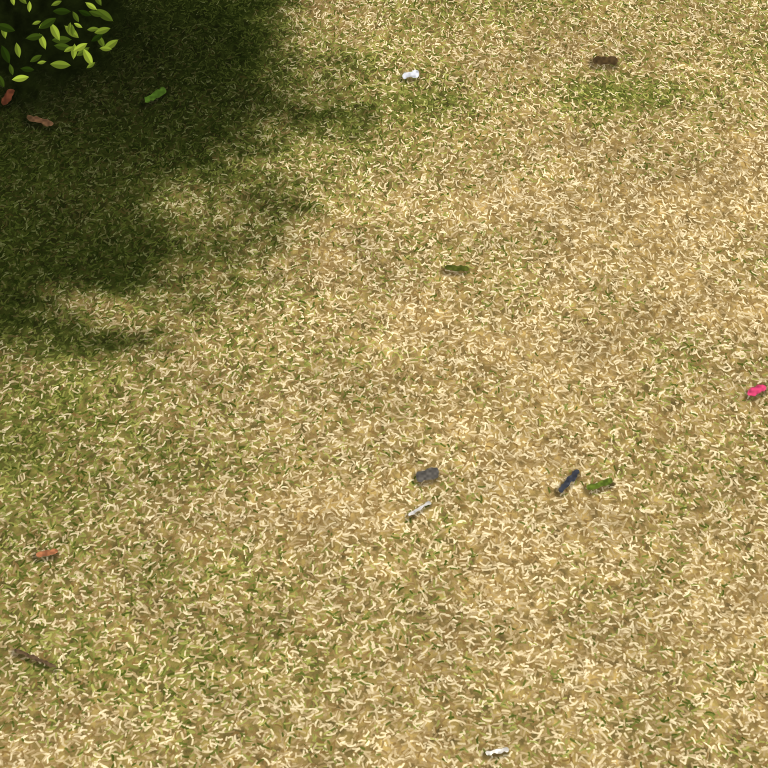
Write a three.js fragment shader that draws this texture.

```glsl
varying vec2 vUv;

float hash(vec2 p) {
  vec3 q = fract(vec3(p.xyx) * 0.1031);
  q += dot(q, q.yzx + 33.33);
  return fract((q.x + q.y) * q.z);
}

float noise(vec2 p) {
  vec2 i = floor(p), f = fract(p);
  f = f * f * (3.0 - 2.0 * f);
  return mix(mix(hash(i), hash(i + vec2(1, 0)), f.x),
             mix(hash(i + vec2(0, 1)), hash(i + 1.0), f.x), f.y);
}

float fbm(vec2 p) {
  float sum = 0.0, amp = 0.5;
  for (int i = 0; i < 4; i++) {
    sum += amp * noise(p);
    p = p * 2.03 + 17.3;
    amp *= 0.5;
  }
  return sum / 0.9375;
}

float segment(vec2 p, vec2 halfSpan) {
  float t = clamp(dot(p, halfSpan) / dot(halfSpan, halfSpan), -1.0, 1.0);
  return length(p - halfSpan * t);
}

float blob(vec2 p, vec2 centre, vec2 size) {
  vec2 d = (p - centre) / size;
  return exp(-dot(d, d));
}

// Share of green blades at each place
float greenness(vec2 p, float shade) {
  float g = 0.06 + 0.55 * blob(p, vec2(0.0, 0.42), vec2(0.25, 0.24));
  g += 0.55 * blob(p, vec2(0.83, 0.877), vec2(0.12, 0.028));
  g += 0.55 * blob(p, vec2(0.56, 0.868), vec2(0.07, 0.022));
  g += 0.2 * blob(p, vec2(0.25, 0.14), vec2(0.2, 0.12));
  g += 0.22 * blob(p, vec2(0.45, 0.8), vec2(0.15, 0.15));
  g += 0.18 * smoothstep(0.7, 1.0, p.y);
  g += 0.6 * (fbm(p * vec2(9.0, 15.0)) - 0.47);
  return g + 0.55 * shade;
}

// Layers of short blades, shrinking with distance
vec3 grass(vec2 p, float green) {
  float depth = 1.0 - 0.42 * p.y;
  vec2 ground = vec2((p.x - 0.5) / depth, -log(depth) / 0.42);
  float mottle = fbm(ground * 85.0 + 40.0);
  vec3 col = mix(vec3(0.6, 0.5, 0.3), vec3(0.33, 0.35, 0.14), clamp(green, 0.0, 1.0));
  col *= 0.55 + 0.9 * mottle;
  for (int layer = 0; layer < 5; layer++) {
    float l = float(layer);
    vec2 q = ground * (72.0 + 6.0 * l) + 100.0 + l * vec2(37.4, 71.7);
    for (int j = -1; j <= 1; j++)
      for (int i = -1; i <= 1; i++) {
        vec2 cell = floor(q) + vec2(i, j);
        float a = hash(cell + 3.1), b = hash(cell + 51.7), c = hash(cell + 97.3);
        vec2 offset = q - cell - vec2(a, b);
        float angle = 6.283 * c;
        float tone = hash(cell + 211.3);
        vec2 span = vec2(cos(angle), 0.75 * sin(angle)) * (0.15 + 0.4 * fract(b * 9.0));
        offset += vec2(-span.y, span.x) * (tone - 0.5) * 2.0 * dot(offset, offset);
        float cover = 1.0 - smoothstep(0.02, 0.21, segment(offset, span));
        vec3 straw = mix(vec3(0.5, 0.39, 0.21), vec3(1.0, 0.93, 0.76), tone);
        vec3 leaf = mix(vec3(0.24, 0.29, 0.08), vec3(0.71, 0.7, 0.37), tone);
        col = mix(col, mix(straw, leaf, step(hash(cell + 143.9), green)), cover * 0.85);
      }
  }
  return col;
}

void litter(inout vec3 col, vec2 p, vec2 centre, vec2 span, float radius, vec3 tint) {
  vec2 d = p - centre;
  float rough = 0.003 * (noise(p * 230.0) - 0.5);
  float shadow = 1.0 - smoothstep(0.0, 0.006, segment(d + vec2(0.002, 0.004), span) - radius);
  col *= 1.0 - 0.35 * shadow;
  float cover = 1.0 - smoothstep(-0.001, 0.001, segment(d, span) - radius + rough);
  col = mix(col, tint * (0.8 + 0.4 * noise(p * 300.0)), cover);
}

// Overhanging shrub in the corner
void shrub(inout vec3 col, vec2 p) {
  float edge = length((p - vec2(0.0, 1.01)) / vec2(0.17, 0.15)) + 0.5 * (fbm(p * 35.0) - 0.5);
  vec3 gloom = vec3(0.03, 0.04, 0.01) + vec3(0.08, 0.1, 0.03) * fbm(p * 90.0);
  col = mix(col, gloom, 0.92 * (1.0 - smoothstep(0.75, 1.1, edge)));
  for (int i = 0; i < 46; i++) {
    float n = float(i);
    vec2 seed = vec2(hash(vec2(n, 4.0)), hash(vec2(n, 19.0)));
    vec2 d = p - vec2(0.15 * seed.x, 1.005 - 0.12 * seed.y * (1.0 - 0.25 * seed.x));
    float angle = -0.5 + 2.4 * (hash(vec2(n, 31.0)) - 0.5);
    d = mat2(cos(angle), -sin(angle), sin(angle), cos(angle)) * d;
    float size = 0.006 + 0.008 * hash(vec2(n, 47.0));
    float body = abs(d.y) - 0.4 * size * (1.0 - d.x * d.x / (size * size));
    vec3 leaf = mix(vec3(0.12, 0.19, 0.03), vec3(0.64, 0.72, 0.24), hash(vec2(n, 63.0)));
    leaf *= 0.85 + 0.25 * smoothstep(-0.001, 0.001, d.y);
    col = mix(col, leaf, 1.0 - smoothstep(-0.001, 0.001, body));
  }
}

void main() {
  vec2 p = vUv;
  // Ragged tree shade spreading from the upper left
  float reach = length((p - vec2(0.0, 1.0)) * vec2(1.0, 0.97));
  reach += 0.24 * (fbm(p * vec2(8.0, 20.0) + 5.0) - 0.5) + 0.05 * (fbm(p * 70.0) - 0.5);
  float shade = 1.0 - smoothstep(0.33, 0.5, reach);
  shade *= 1.0 - 0.25 * blob(p, vec2(0.24, 0.735), vec2(0.1, 0.035));
  vec3 col = grass(p, greenness(p, shade));
  col *= 1.0 + 0.24 * fbm(p * vec2(14.0, 22.0) + 9.0);
  col *= 1.0 - 0.12 * blob(p, vec2(0.0, 0.45), vec2(0.25, 0.25));
  col *= mix(vec3(1.0), vec3(0.37, 0.42, 0.31), shade);
  col *= 1.0 - 0.45 * blob(p, vec2(0.08, 0.94), vec2(0.22, 0.12));

  // Stones, twigs and petals
  litter(col, p, vec2(0.535, 0.903), vec2(0.007, 0.001), 0.004, vec3(0.93, 0.93, 0.95));
  litter(col, p, vec2(0.788, 0.921), vec2(0.011, 0.0), 0.005, vec3(0.33, 0.26, 0.16));
  litter(col, p, vec2(0.986, 0.492), vec2(0.007, 0.003), 0.005, vec3(0.88, 0.3, 0.46));
  litter(col, p, vec2(0.557, 0.382), vec2(0.008, 0.002), 0.007, vec3(0.4, 0.38, 0.35));
  litter(col, p, vec2(0.741, 0.374), vec2(0.01, 0.011), 0.004, vec3(0.27, 0.28, 0.31));
  litter(col, p, vec2(0.781, 0.369), vec2(0.013, 0.004), 0.004, vec3(0.4, 0.47, 0.17));
  litter(col, p, vec2(0.546, 0.338), vec2(0.013, 0.008), 0.002, vec3(0.87, 0.85, 0.82));
  litter(col, p, vec2(0.647, 0.022), vec2(0.012, 0.002), 0.003, vec3(0.95, 0.92, 0.87));
  litter(col, p, vec2(0.046, 0.143), vec2(0.025, -0.011), 0.002, vec3(0.4, 0.32, 0.23));
  litter(col, p, vec2(0.061, 0.28), vec2(0.01, 0.002), 0.004, vec3(0.7, 0.45, 0.3));
  litter(col, p, vec2(0.595, 0.651), vec2(0.012, 0.0), 0.003, vec3(0.34, 0.37, 0.14));
  litter(col, p, vec2(0.052, 0.843), vec2(0.014, -0.004), 0.004, vec3(0.4, 0.29, 0.2));
  shrub(col, p);
  litter(col, p, vec2(0.01, 0.874), vec2(0.004, 0.005), 0.005, vec3(0.36, 0.2, 0.13));
  litter(col, p, vec2(0.202, 0.876), vec2(0.01, 0.006), 0.004, vec3(0.27, 0.38, 0.12));
  gl_FragColor = vec4(col, 1.0);
}
```
